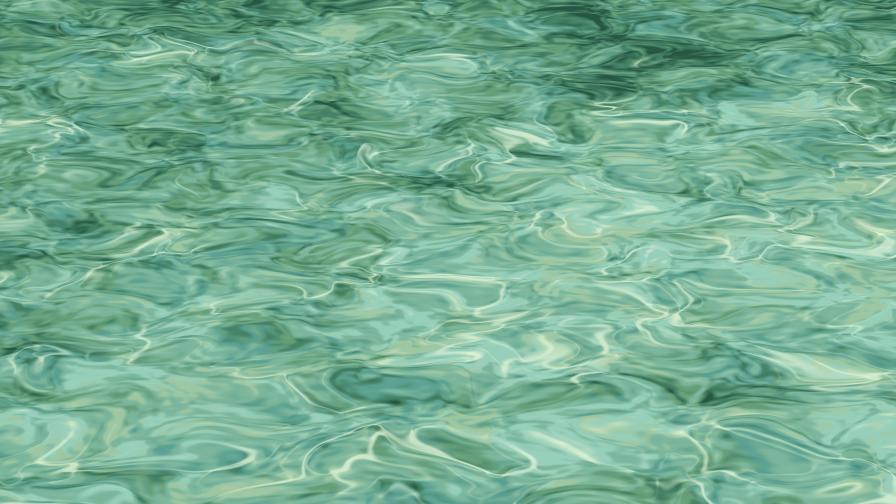
A WebGL 1 fragment shader for this texture:

```glsl
precision highp float;
// Clear shallow green water: flattened ripples, refracted bands and bright caustic threads.
uniform vec2 u_resolution;

#define WAVE_SCALE 5.2    // ripples per canvas height, near edge
#define FLATTEN 2.3       // horizontal stretch of the ripples
#define RECEDE 0.85       // shrinking of the ripples toward the top
#define WARP 1.1          // bending of the surface
#define RIPPLE 1.75       // strength of light and dark ripples
#define DETAIL 1.5        // strength of the finest ripples
#define BANDS 0.3         // strength of refracted contour bands
#define STREAKS 1.1       // strength of dark streaks
#define CAUSTICS 0.75     // strength of bright threads
#define THREAD 0.075      // width of bright threads
#define TONE_SHIFT 0.0    // overall lightness

const vec3 SHADOW = vec3(0.15, 0.34, 0.26);
const vec3 DEEP   = vec3(0.27, 0.51, 0.40);
const vec3 GREEN  = vec3(0.40, 0.62, 0.47);
const vec3 TEAL   = vec3(0.36, 0.63, 0.57);
const vec3 AQUA   = vec3(0.48, 0.71, 0.61);
const vec3 PALE   = vec3(0.59, 0.81, 0.73);
const vec3 SAND   = vec3(0.62, 0.78, 0.63);
const vec3 GLINT  = vec3(0.88, 0.95, 0.83);

vec2 gradient(vec2 cell) {
  vec3 h = fract(vec3(cell.xyx) * vec3(0.1031, 0.1030, 0.0973));
  h += dot(h, h.yzx + 33.33);
  float angle = 6.2832 * fract((h.x + h.y) * h.z);
  return vec2(cos(angle), sin(angle));
}

// Gradient noise, roughly -0.7 to 0.7
float noise(vec2 p) {
  vec2 i = floor(p), f = p - i;
  vec2 u = f * f * f * (f * (f * 6.0 - 15.0) + 10.0);
  vec2 e = vec2(1.0, 0.0);
  float low  = mix(dot(gradient(i), f), dot(gradient(i + e), f - e), u.x);
  float high = mix(dot(gradient(i + e.yx), f - e.yx), dot(gradient(i + 1.0), f - 1.0), u.x);
  return mix(low, high, u.y);
}

vec2 noise2(vec2 p) {
  return vec2(noise(p), noise(p + vec2(37.2, 71.8)));
}

// Sharp line along the zero contour, with a soft glow around it
float thread(float value, float width) {
  float d = abs(value) / width;
  return 0.7 * (1.0 - smoothstep(0.0, 1.0, d)) + 0.3 * exp(-0.7 * d);
}

// Canvas position to water plane, seen at a slant
vec2 waterPlane(vec2 p) {
  float x = (p.x - 0.89) * (1.0 + RECEDE * p.y);
  float y = p.y + RECEDE * p.y * p.y;
  return WAVE_SCALE * vec2(x, y * FLATTEN) + 40.0;
}

// Large areas: dim far edge and left side, bright shoal right of centre
float shoal(vec2 p) {
  vec2 d = (p - vec2(1.25, 0.36)) / vec2(0.8, 0.36);
  vec2 l = (p - vec2(0.1, 0.45)) / vec2(0.6, 0.25);
  return 0.8 * exp(-dot(d, d)) - 0.6 * exp(-dot(l, l))
       - 1.0 * smoothstep(0.55, 1.05, p.y);
}

vec3 water(vec2 p) {
  vec2 plane = waterPlane(p);
  vec2 q = plane + WARP * noise2(plane * 0.7);
  q += 0.35 * noise2(q * 1.9 + 11.0);

  // Ripples and bands that follow their contours
  float swell = noise(q * vec2(0.6, 0.8));
  float chop = noise(q * vec2(1.4, 2.0) + 5.3);
  float fine = noise(q * vec2(2.8, 4.0) + 19.1);
  float crisp = noise((q + plane) * vec2(2.6, 3.8) + 33.7);
  float broad = noise(plane * vec2(0.3, 0.2) + 8.7);
  float tone = TONE_SHIFT + shoal(p) + 1.7 * broad;
  tone += RIPPLE * (swell + 0.9 * chop);
  tone += DETAIL * (fine + 0.8 * crisp);
  tone += BANDS * sin(18.0 * swell + 8.0 * chop);

  // Dark streaks, gathered in patches
  float patches = smoothstep(-0.15, 0.3, noise(plane * 0.4 + 3.1) + 0.15 * p.y);
  float streak = thread(noise(q * vec2(0.6, 1.3) + 61.0), 0.11);
  streak += 0.6 * thread(noise(q * vec2(1.3, 2.4) + 14.0), 0.12);
  tone -= STREAKS * patches * streak;

  // Faint wind wavelets
  float breeze = smoothstep(0.1, 0.4, noise(plane * 0.5 + 91.0));
  tone += 0.3 * breeze * sin(dot(q, vec2(10.0, 15.0)));

  // Caustic web in two sizes
  float lit = smoothstep(-0.3, 0.35, noise(plane * 0.5 + 27.0) + 0.15 * shoal(p));
  float web = thread(noise(q * vec2(0.75, 0.7) + 83.0) + 0.2 * chop, THREAD);
  float smallWeb = thread(noise(q * vec2(1.6, 1.5) + 47.0) + 0.2 * fine, THREAD * 1.4);
  float light = CAUSTICS * lit * (web + 0.6 * smallWeb);
  tone += light;

  // Tone to colour, between cool and warm tints; shade leans warm
  float warm = smoothstep(-0.2, 0.2, noise(q * 0.9 + 53.0) + 0.6 * crisp
                          + 0.08 * (p.y - p.x * 0.5) - 0.09 * tone);
  vec3 c = mix(SHADOW, DEEP, smoothstep(-3.1, -1.6, tone));
  c = mix(c, mix(TEAL, GREEN, warm), smoothstep(-1.7, -0.75, tone));
  c = mix(c, AQUA, smoothstep(-0.75, 0.15, tone));
  c = mix(c, mix(PALE, SAND, warm), smoothstep(0.2, 1.1, tone));
  c = mix(c, GLINT, smoothstep(1.5, 3.6, tone));
  return mix(c, GLINT, 0.75 * smoothstep(0.15, 1.0, light));
}

void main() {
  // Four samples per pixel smooth the thin threads
  vec3 sum = vec3(0.0);
  for (int i = 0; i < 4; i++) {
    vec2 corner = vec2(mod(float(i), 2.0), floor(float(i) * 0.5)) - 0.5;
    sum += water((gl_FragCoord.xy + 0.5 * corner) / u_resolution.y);
  }
  gl_FragColor = vec4(sum * 0.25, 1.0);
}
```
